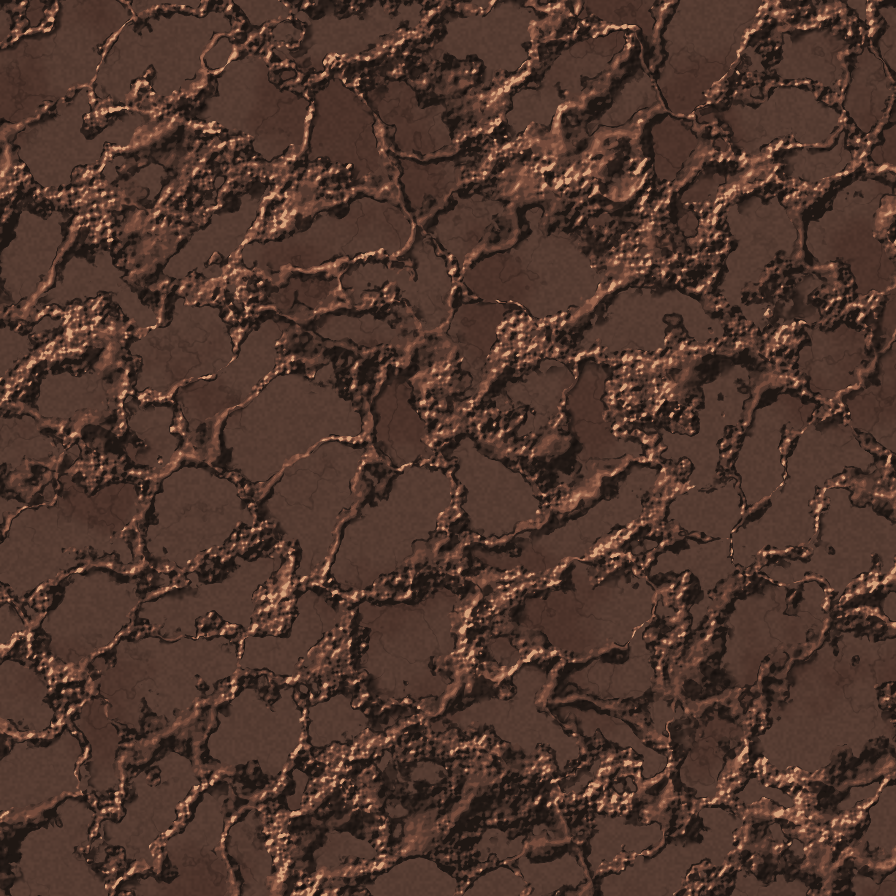
This texture is drawn by a WebGL 1 fragment shader. Its source:

```glsl
precision highp float;
// Cracked brown rock: flat plates parted by ragged, grainy copper veins.
// Veins follow the borders of noise-warped Voronoi cells; a light from the
// upper left brightens one flank, while black pits and rims mark the other.

uniform vec2 u_resolution;

float hash(vec2 p) {
  vec3 q = fract(p.xyx * 0.1031);
  q += dot(q, q.yzx + 33.33);
  return fract((q.x + q.y) * q.z);
}

vec2 hash2(vec2 p) {
  return vec2(hash(p), hash(p + 71.7));
}

float noise(vec2 p) {
  vec2 cell = floor(p);
  vec2 f = fract(p);
  f = f * f * (3.0 - 2.0 * f);
  float low = mix(hash(cell), hash(cell + vec2(1.0, 0.0)), f.x);
  float high = mix(hash(cell + vec2(0.0, 1.0)), hash(cell + 1.0), f.x);
  return mix(low, high, f.y);
}

// Five octaves, each turned to hide the lattice
float fbm(vec2 p) {
  float sum = 0.0;
  float gain = 0.5;
  for (int i = 0; i < 5; i++) {
    sum += gain * noise(p);
    p = mat2(1.6, 1.2, -1.2, 1.6) * p + 17.3;
    gain *= 0.5;
  }
  return sum;
}

// Distance to the nearest plate border, in cells stretched along the diagonal
float borderDistance(vec2 uv) {
  vec2 p = vec2(uv.x + uv.y, uv.y - uv.x) * vec2(5.6, 7.6) + 20.0;
  p += 1.5 * (vec2(fbm(uv * 13.0 + 3.0), fbm(uv * 13.0 + 47.0)) - 0.5);
  vec2 cell = floor(p);
  float nearest = 9.0;
  float second = 9.0;
  for (int y = -1; y <= 1; y++) {
    for (int x = -1; x <= 1; x++) {
      vec2 id = cell + vec2(float(x), float(y));
      float d = length(id + 0.1 + 0.8 * hash2(id) - p);
      second = min(second, max(nearest, d));
      nearest = min(nearest, d);
    }
  }
  return 0.5 * (second - nearest);
}

float grainHeight(vec2 uv) {
  vec2 p = mat2(0.8, 0.6, -0.6, 0.8) * uv;
  return noise(p * 165.0) + 0.5 * noise(p * 310.0 + 9.0);
}

// Shadow to highlight ramp for the crust
vec3 crustColor(float tone) {
  vec3 c = mix(vec3(0.12, 0.09, 0.075), vec3(0.25, 0.175, 0.145), smoothstep(-0.75, -0.35, tone));
  c = mix(c, vec3(0.33, 0.225, 0.185), smoothstep(-0.3, 0.0, tone));
  c = mix(c, vec3(0.45, 0.29, 0.23), smoothstep(0.15, 0.5, tone));
  c = mix(c, vec3(0.60, 0.39, 0.30), smoothstep(0.6, 0.9, tone));
  return mix(c, vec3(0.84, 0.63, 0.48), smoothstep(0.95, 1.3, tone));
}

void main() {
  vec2 uv = gl_FragCoord.xy / u_resolution.y;
  vec2 toLight = vec2(-0.707, 0.707);

  // Plates: faint blotches, winding stains and fine grit
  float blotch = fbm(uv * 9.0 + 60.0);
  float stain = fbm(uv * 24.0 + 80.0);
  vec3 plate = mix(vec3(0.335, 0.235, 0.195), vec3(0.30, 0.20, 0.165), smoothstep(0.48, 0.68, blotch));
  float line = 1.0 - smoothstep(0.0, 0.03, abs(stain - 0.5));
  plate *= 1.0 - 0.16 * line * smoothstep(0.4, 0.55, blotch);
  plate *= 0.93 + 0.14 * noise(uv * 330.0);

  // Ragged outline of the crust, swelling in patches
  float border = borderDistance(uv);
  float flank = clamp(12.0 * (borderDistance(uv + toLight * 0.008) - border), -1.0, 1.0);
  float ragged = border + 0.30 * (fbm(uv * 42.0 + 31.0) - 0.5);
  float width = 0.07 + 0.12 * smoothstep(0.38, 0.66, fbm(uv * 9.0 + 5.0));
  float crust = 1.0 - smoothstep(width - 0.012, width + 0.012, ragged);
  float core = 1.0 - smoothstep(0.0, width, border);

  // Grains stand out in rough clumps and fade in the dull ground between
  float relief = grainHeight(uv) - grainHeight(uv + toLight * 0.0028);
  float rough = smoothstep(0.36, 0.56, fbm(uv * 26.0 + 150.0));
  float tone = 0.5 * flank + (0.7 + 1.9 * rough) * relief + 0.65 * core - 0.4;
  tone += 1.7 * (fbm(uv * 16.0 + 120.0) - 0.5);

  // Broken black rim where crust meets plate, and pits beside the veins
  float rim = 1.0 - smoothstep(0.008, 0.03, abs(ragged - width));
  rim *= smoothstep(0.38, 0.52, noise(uv * 75.0 + 11.0) - 0.2 * flank);
  float pits = smoothstep(0.52, 0.57, fbm(uv * 48.0 + 200.0) + 0.2 * (blotch - 0.5));
  pits *= 1.0 - smoothstep(width, width + 0.09, border);
  pits *= smoothstep(0.0, 0.5, 0.3 - flank);

  vec3 color = mix(plate, crustColor(tone), crust);
  float dark = max(0.85 * rim, 0.8 * pits) * (1.0 - smoothstep(0.5, 0.9, tone) * crust);
  color = mix(color, vec3(0.13, 0.095, 0.08) * (1.0 + 0.7 * relief), dark);

  gl_FragColor = vec4(color, 1.0);
}
```
